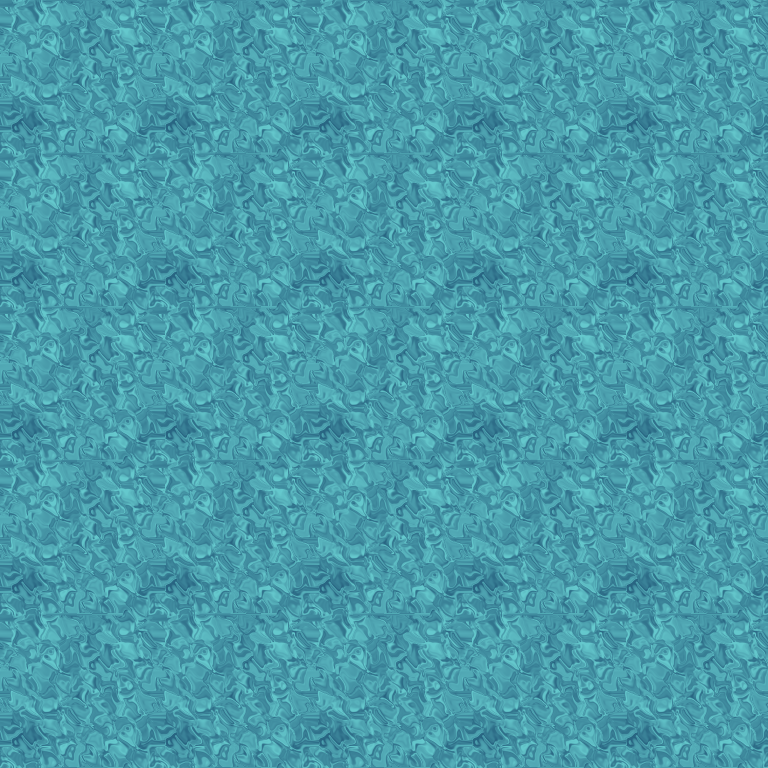
Give the GLSL for this texture, as a Shadertoy shader.

```glsl
const float REPEATS = 5.0;
const vec3 DEEP = vec3(0.19, 0.45, 0.55);
const vec3 PALE = vec3(0.36, 0.73, 0.76);
const float MID_TONE = 0.555;
const float SWIRL = 0.85;          // warp strength, in noise cells
const float BROAD_GAIN = 0.12;
const float BODY_GAIN = 0.44;
const float FINE_GAIN = 0.62;
const float LINE_WIDTH = 0.11;
const float LINE_GAIN = 0.56;
const float SMEAR_WIDTH = 0.09;    // streaked strip beside each tile edge
const float SMEAR_ROWS = 22.0;
const float SMEAR_SQUEEZE = 0.12;
const float STRIP_HEIGHT = 0.008;
const float STRIP_BLOCKS = 10.0;
const int SAMPLES = 2;             // antialiasing grid

// Shaded spots in a tile: centre, radius, tone shift
const int SPOTS = 5;
const vec4 SPOT[SPOTS] = vec4[SPOTS](
    vec4(0.17, 0.22, 0.11, -0.30),
    vec4(0.64, 0.94, 0.06, -0.42),
    vec4(0.18, 0.88, 0.04, -0.38),
    vec4(0.20, 0.84, 0.12, 0.16),
    vec4(0.78, 0.77, 0.07, 0.28));

float hash(vec2 cell, float seed) {
    uvec2 k = uvec2(cell) * uvec2(1597u, 3571u);
    uint h = (k.x ^ k.y ^ (uint(seed) * 7919u)) * 747796405u + 28914u;
    h = ((h >> 15) ^ h) * 277803737u;
    return float(((h >> 13) ^ h) & 65535u) / 65536.0;
}

float cornerSlope(vec2 cell, vec2 offset, vec2 period, float seed) {
    float angle = 6.28319 * hash(mod(cell, period), seed);
    return dot(vec2(cos(angle), sin(angle)), offset);
}

// Gradient noise that wraps after a whole number of cells
float noise(vec2 p, vec2 period, float seed) {
    vec2 i = floor(p), f = p - i;
    vec2 u = f * f * f * (f * (f * 6.0 - 15.0) + 10.0);
    vec2 e = vec2(1.0, 0.0);
    float low = mix(cornerSlope(i, f, period, seed),
                    cornerSlope(i + e.xy, f - e.xy, period, seed), u.x);
    float high = mix(cornerSlope(i + e.yx, f - e.yx, period, seed),
                     cornerSlope(i + e.xx, f - e.xx, period, seed), u.x);
    return mix(low, high, u.y);
}

// Noise drawn out along the falling diagonal
float slantNoise(vec2 p, vec2 cells, float seed) {
    return noise(vec2(p.x + p.y, p.x - p.y) * cells, cells, seed);
}

// Stretch short runs sideways near the tile edges
vec2 smear(vec2 p) {
    float edgeDistance = min(p.y, 1.0 - p.y);
    if (edgeDistance < STRIP_HEIGHT && p.x > 0.3 && p.x < 0.8)
        p.x = floor(p.x * STRIP_BLOCKS) / STRIP_BLOCKS;
    float row = hash(vec2(floor(p.y * SMEAR_ROWS), 3.0), 40.0);
    if (p.x < SMEAR_WIDTH * (0.3 + 0.7 * row) && row > 0.55) p.x *= SMEAR_SQUEEZE;
    return p;
}

vec2 swirl(vec2 p) {
    float cells = 9.0;
    for (int i = 0; i < 2; i++) {
        float seed = float(i) * 2.0 + 1.0;
        vec2 push = vec2(slantNoise(p, vec2(cells, cells - 3.0), seed),
                         slantNoise(p, vec2(cells, cells - 3.0), seed + 1.0));
        p += SWIRL * push / cells;
        cells = cells * 2.0 - 2.0;
    }
    return p;
}

// Paired bright and dark rims along a fold
float foldLine(float n) {
    float bright = (n - LINE_WIDTH) / LINE_WIDTH;
    float dark = (n + LINE_WIDTH) / LINE_WIDTH;
    return exp(-bright * bright) - 0.9 * exp(-dark * dark);
}

float waterTone(vec2 tile) {
    vec2 p = swirl(smear(tile));
    float broad = slantNoise(p, vec2(5.0, 3.0), 11.0);
    float body = slantNoise(p, vec2(13.0, 7.0), 12.0);
    float fine = slantNoise(p, vec2(22.0, 13.0), 13.0);
    float fold = slantNoise(p, vec2(15.0, 9.0), 14.0);
    float patches = smoothstep(-0.3, 0.3, noise(p * 9.0, vec2(9.0), 15.0));
    float tone = MID_TONE + BROAD_GAIN * broad + BODY_GAIN * body + FINE_GAIN * fine;
    tone += LINE_GAIN * foldLine(fold) * patches;
    tone += 0.5 * LINE_GAIN * foldLine(body + 0.5 * fine) * (1.0 - patches);

    // Spots follow the swirled, wrapped coordinates
    for (int i = 0; i < SPOTS; i++) {
        vec2 d = fract(p - SPOT[i].xy + 0.5) - 0.5;
        tone += SPOT[i].w * exp(-dot(d, d) / (SPOT[i].z * SPOT[i].z));
    }
    return clamp(tone, -0.2, 1.2);
}

void mainImage(out vec4 fragColor, in vec2 fragCoord) {
    float tone = 0.0;
    for (int i = 0; i < SAMPLES * SAMPLES; i++) {
        vec2 jitter = (vec2(i % SAMPLES, i / SAMPLES) + 0.5) / float(SAMPLES) - 0.5;
        vec2 uv = (fragCoord + jitter) / iResolution.xy;
        tone += waterTone(fract(uv * REPEATS));
    }
    tone /= float(SAMPLES * SAMPLES);
    fragColor = vec4(mix(DEEP, PALE, tone), 1.0);
}
```
